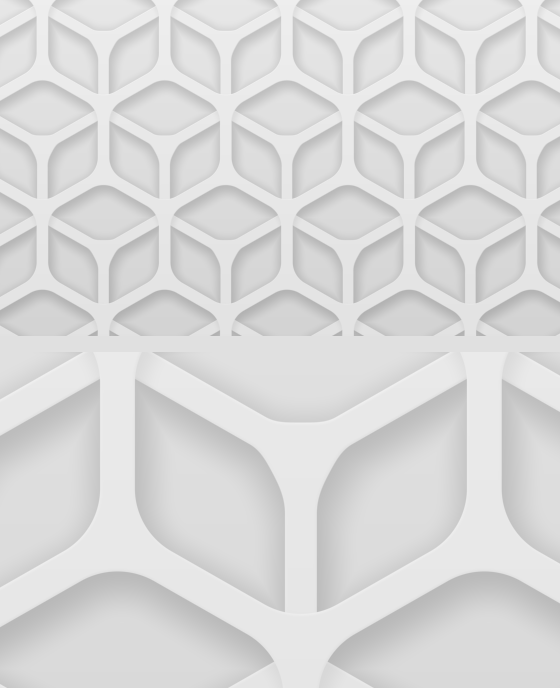
Top: the whole. Bottom: its middle third, enlarged.
Reproduce this pattern procedurally as a WebGL 1 fragment shader.

```glsl
precision highp float;
// Pale honeycomb lattice over three-armed struts, with soft shadows on a grey floor.

uniform vec2 u_resolution;

#define REPEATS 4.58            // hexagons across the canvas
#define STRETCH 1.012           // vertical squeeze of the rows
#define ORIGIN vec2(0.847, 2.489)
#define FRAME_HALF 0.0475       // half width of the honeycomb bars
#define CORNER 0.20             // corner radius of the hexagonal openings
#define STRUT_HALF 0.0435       // half width of the inner struts
#define STRUT_DROP 0.054        // strut hub below the hexagon centre
#define FILLET 0.10             // rounding where struts meet
#define SHADOW_SHIFT vec2(-0.013, 0.036)
#define SHADOW_BLUR 0.105
#define SHADOW_DEPTH 0.135
#define RIM_WIDTH 0.010

// Signed distance to a pointy-topped hexagon with the given apothem.
float hexagon(vec2 p, float apothem) {
  const vec3 k = vec3(-0.8660254, 0.5, 0.5773503);
  p = abs(p.yx);
  p -= 2.0 * min(dot(k.xy, p), 0.0) * k.xy;
  p -= vec2(clamp(p.x, -k.z * apothem, k.z * apothem), apothem);
  return length(p) * sign(p.y);
}

float rayDistance(vec2 p, vec2 dir) {
  return length(p - dir * max(dot(p, dir), 0.0));
}

float smoothMin(float a, float b, float k) {
  float h = max(k - abs(a - b), 0.0) / k;
  return min(a, b) - 0.25 * h * h * k;
}

// Offset from the centre of the nearest hexagon.
vec2 hexCell(vec2 p) {
  const vec2 s = vec2(1.0, 1.7320508);
  vec2 a = mod(p + 0.5 * s, s) - 0.5 * s;
  vec2 b = mod(p, s) - 0.5 * s;
  return dot(a, a) < dot(b, b) ? a : b;
}

// Distances to the frame (x) and to the struts (y), negative inside.
vec2 lattice(vec2 p) {
  vec2 c = hexCell(p);
  float frame = CORNER - hexagon(c, 0.5 - FRAME_HALF - CORNER);
  vec2 q = c + vec2(0.0, STRUT_DROP);
  float arms = smoothMin(rayDistance(q, vec2(0.8660254, 0.5)),
                         rayDistance(q, vec2(-0.8660254, 0.5)), FILLET);
  float strut = smoothMin(arms, rayDistance(q, vec2(0.0, -1.0)), FILLET);
  return vec2(frame, strut - STRUT_HALF);
}

// Narrow band just inside an edge.
float rim(float d) {
  return smoothstep(-RIM_WIDTH, 0.0, d);
}

void main() {
  vec2 uv = gl_FragCoord.xy / u_resolution;
  vec2 p = gl_FragCoord.xy / u_resolution.x * REPEATS * vec2(1.0, STRETCH) - ORIGIN;
  float aa = 0.75 * REPEATS / u_resolution.x;

  vec2 d = lattice(p);
  vec2 caster = lattice(p + SHADOW_SHIFT);
  vec2 facing = clamp((caster - d) / length(SHADOW_SHIFT), -1.0, 1.0);

  // Floor, darkened below the lattice
  float shadow = 1.0 - smoothstep(-0.045, SHADOW_BLUR, min(caster.x, caster.y));
  float shade = mix(0.825, 0.905, uv.y) - SHADOW_DEPTH * shadow;

  // Struts, lit from above and shaded where they pass under the frame
  float material = mix(0.888, 0.932, uv.y);
  float glint = mix(0.018, 0.038, uv.y);
  float strutShade = material - 0.004 + glint * facing.y * rim(d.y);
  strutShade -= 0.055 * (1.0 - smoothstep(-0.03, 0.05, caster.x));
  shade = mix(shade, strutShade, 1.0 - smoothstep(-aa, aa, d.y));

  // Frame on top
  float frameShade = material + glint * facing.x * rim(d.x);
  shade = mix(shade, frameShade, 1.0 - smoothstep(-aa, aa, d.x));

  gl_FragColor = vec4(vec3(shade), 1.0);
}
```
